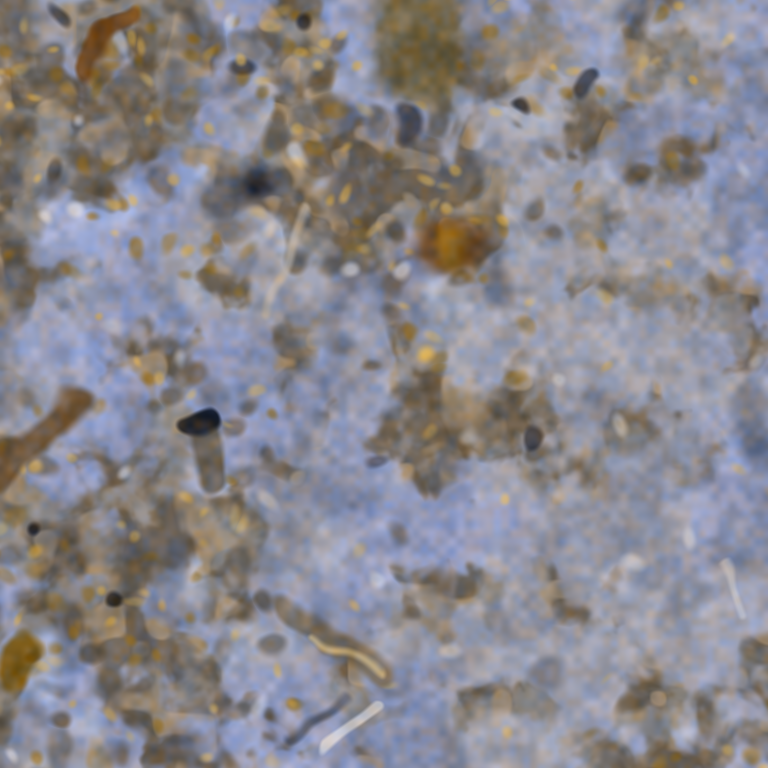
Reproduce this texture procedurally as a Shadertoy shader.

```glsl
// Soft micrograph: mottled blue-grey ground with brown debris, dark grains, glints and fibres.

const vec3 MIST   = vec3(0.63, 0.63, 0.68);
const vec3 BLUE   = vec3(0.58, 0.61, 0.75);
const vec3 SLATE  = vec3(0.42, 0.44, 0.51);
const vec3 STONE  = vec3(0.53, 0.51, 0.49);
const vec3 BROWN  = vec3(0.39, 0.34, 0.27);
const vec3 TAN    = vec3(0.64, 0.55, 0.43);
const vec3 RUST   = vec3(0.43, 0.28, 0.13);
const vec3 AMBER  = vec3(0.56, 0.41, 0.10);
const vec3 GOLD   = vec3(0.87, 0.69, 0.30);
const vec3 SOOT   = vec3(0.15, 0.15, 0.17);
const vec3 PEARL  = vec3(0.83, 0.81, 0.81);

vec3 hash3(vec2 p) {
    vec3 q = fract(p.xyx * vec3(0.1031, 0.1030, 0.0973));
    q += dot(q, q.yxz + 33.33);
    return fract((q.xxy + q.yzz) * q.zyx);
}

float noise(vec2 p) {
    vec2 i = floor(p), f = fract(p);
    f = f * f * (3.0 - 2.0 * f);
    return mix(mix(hash3(i).x, hash3(i + vec2(1, 0)).x, f.x),
               mix(hash3(i + vec2(0, 1)).x, hash3(i + 1.0).x, f.x), f.y);
}

float fbm(vec2 p) {
    float sum = 0.0, amp = 0.53;
    for (int i = 0; i < 4; i++) {
        sum += amp * noise(p);
        p = mat2(1.6, 1.2, -1.2, 1.6) * p + 7.3;
        amp *= 0.5;
    }
    return sum;
}

float cloud(vec2 p, vec2 centre, vec2 radius) {
    vec2 q = (p - centre) / radius;
    return exp(-dot(q, q));
}

// Share of debris: crowded at the top and lower left, sparse at the right
float debris(vec2 p) {
    float d = cloud(p, vec2(0.30, 0.92), vec2(0.44, 0.17))
            + cloud(p, vec2(0.08, 0.22), vec2(0.25, 0.27))
            + 0.8 * cloud(p, vec2(0.55, 0.70), vec2(0.13, 0.14))
            + 0.6 * cloud(p, vec2(0.28, 0.70), vec2(0.18, 0.10))
            + 0.8 * cloud(p, vec2(0.93, 0.01), vec2(0.12, 0.06));
    return min(d, 1.0);
}

// Scattered soft ellipses; bound = 1 keeps them inside the debris
float grains(vec2 p, float cells, float seed, float chance, float bound, float size, float blur) {
    p *= cells;
    float cover = 0.0;
    for (int y = -1; y <= 1; y++)
    for (int x = -1; x <= 1; x++) {
        vec2 cell = floor(p) + vec2(x, y);
        vec3 place = hash3(cell + seed), kind = hash3(cell + seed + 51.7);
        vec2 centre = cell + 0.5 + 0.8 * (place.xy - 0.5);
        float odds = chance * mix(1.0, debris(centre / cells), bound);
        float turn = 6.2832 * place.z, r = size * mix(0.5, 1.0, kind.y);
        vec2 q = mat2(cos(turn), -sin(turn), sin(turn), cos(turn)) * (p - centre);
        q.x *= mix(0.5, 1.0, kind.z);
        float shape = 1.0 - smoothstep(r - blur, r + blur, length(q));
        cover = max(cover, shape * step(kind.x, odds) * mix(0.55, 1.0, kind.z));
    }
    return cover;
}

// Soft capsule from a to b
vec3 stroke(vec3 col, vec2 p, vec2 a, vec2 b, float r, float blur, vec3 ink, float opacity) {
    vec2 ab = b - a;
    float t = clamp(dot(p - a, ab) / max(dot(ab, ab), 1e-5), 0.0, 1.0);
    float d = length(p - a - ab * t);
    return mix(col, ink, opacity * (1.0 - smoothstep(r - blur, r + blur, d)));
}

void mainImage(out vec4 fragColor, in vec2 fragCoord) {
    vec2 p = fragCoord / iResolution.y;
    vec2 w = p + 0.016 * (vec2(noise(p * 26.0), noise(p * 26.0 + 40.0)) - 0.5);
    float d = debris(p);

    // Ground with slate shadows and pale blue openings
    float tone = fbm(p * 6.0) + 0.12 * (0.5 - p.x);
    vec3 col = mix(MIST, BLUE, smoothstep(0.38, 0.62, tone));
    col = mix(col, SLATE, (0.45 + 0.3 * d) * smoothstep(0.5, 0.72, fbm(w * 11.0 + 20.0)));
    col += d * vec3(0.09, 0.11, 0.12) * smoothstep(0.5, 0.85, noise(w * 19.0 + 9.0));

    // Brown matter
    float clump = 0.5 + 1.8 * (fbm(w * 13.0 + 60.0) - 0.5);
    vec3 earth = mix(STONE, BROWN, smoothstep(0.35, 0.6, fbm(w * 17.0 + 80.0)));
    earth = mix(earth, TAN, 0.8 * smoothstep(0.58, 0.78, noise(w * 34.0 + 5.0)));
    col = mix(col, earth, 0.88 * smoothstep(0.58, 0.88, clump + 0.3 * d));

    // Scattered grains, from broad and dim to small and bright
    col = mix(col, SLATE * 0.85, 0.6 * grains(w, 15.0, 3.0, 0.45, 0.85, 0.36, 0.16));
    col = mix(col, BROWN * 0.9, 0.7 * grains(w, 24.0, 19.0, 0.45, 1.0, 0.40, 0.15));
    col = mix(col, AMBER, 0.65 * grains(w, 38.0, 37.0, 0.22, 1.0, 0.36, 0.18));
    col = mix(col, SOOT, 0.9 * grains(w, 17.0, 71.0, 0.16, 1.0, 0.22, 0.07));
    col = mix(col, GOLD, 0.6 * grains(w, 50.0, 93.0, 0.12, 0.9, 0.36, 0.20));
    col = mix(col, PEARL, 0.75 * grains(w, 24.0, 113.0, 0.08, 0.3, 0.24, 0.12));

    // Large brown bodies
    col = stroke(col, w, vec2(0.54, 0.99), vec2(0.55, 0.92), 0.055, 0.025, BROWN * vec3(1.1, 1.1, 0.9), 0.85);
    col = stroke(col, w, vec2(0.57, 0.68), vec2(0.60, 0.685), 0.030, 0.018, RUST, 0.85);
    col = stroke(col, w, vec2(0.585, 0.67), vec2(0.59, 0.69), 0.014, 0.012, AMBER, 0.7);
    col = stroke(col, w, vec2(0.11, 0.91), vec2(0.135, 0.96), 0.012, 0.005, RUST, 0.9);
    col = stroke(col, w, vec2(0.135, 0.96), vec2(0.175, 0.98), 0.012, 0.005, RUST, 0.9);
    col = stroke(col, w, vec2(-0.01, 0.37), vec2(0.10, 0.475), 0.018, 0.008, mix(RUST, BROWN, 0.5), 0.9);
    col = stroke(col, w, vec2(0.02, 0.125), vec2(0.03, 0.155), 0.023, 0.006, AMBER * 0.85, 0.9);

    // Dark bodies
    col = stroke(col, w, vec2(0.285, 0.745), vec2(0.33, 0.765), 0.030, 0.015, SLATE * 0.8, 0.8);
    col = stroke(col, w, vec2(0.33, 0.765), vec2(0.335, 0.76), 0.016, 0.012, SOOT, 0.85);
    col = stroke(col, w, vec2(0.262, 0.44), vec2(0.272, 0.375), 0.018, 0.005, BROWN, 0.85);
    col = stroke(col, w, vec2(0.243, 0.443), vec2(0.273, 0.452), 0.011, 0.004, SOOT, 0.95);
    col = stroke(col, w, vec2(0.525, 0.85), vec2(0.53, 0.83), 0.016, 0.007, SOOT * 1.5, 0.85);
    col = stroke(col, w, vec2(0.755, 0.88), vec2(0.765, 0.90), 0.011, 0.005, SLATE * 0.6, 0.85);
    col = stroke(col, w, vec2(0.975, 0.48), vec2(0.99, 0.42), 0.020, 0.013, SLATE * 0.85, 0.7);

    // Fibres and a golden spark
    col = stroke(col, w, vec2(0.37, 0.21), vec2(0.50, 0.125), 0.014, 0.006, BROWN * 1.15, 0.8);
    col = stroke(col, w, vec2(0.41, 0.17), vec2(0.50, 0.128), 0.004, 0.004, mix(GOLD, PEARL, 0.5), 0.7);
    col = stroke(col, w, vec2(0.37, 0.04), vec2(0.45, 0.09), 0.006, 0.005, SLATE * 0.75, 0.8);
    col = stroke(col, w, vec2(0.42, 0.025), vec2(0.49, 0.078), 0.007, 0.003, PEARL, 0.85);
    col = stroke(col, w, vec2(0.35, 0.59), vec2(0.40, 0.73), 0.005, 0.004, mix(TAN, PEARL, 0.5), 0.65);
    col = stroke(col, w, vec2(0.945, 0.27), vec2(0.97, 0.20), 0.004, 0.003, PEARL, 0.55);
    col = stroke(col, p, vec2(0.553, 0.538), vec2(0.556, 0.54), 0.008, 0.007, GOLD, 0.9);

    // Fine blue and tan mottling
    col += 0.10 * (noise(p * 48.0) - 0.5);
    col += (noise(p * 85.0 + 11.0) - 0.5) * vec3(0.13, 0.07, 0.01);
    col += (noise(p * 105.0 + 31.0) - 0.5) * vec3(-0.02, 0.03, 0.12);
    fragColor = vec4(clamp(col, 0.0, 1.0), 1.0);
}
```
